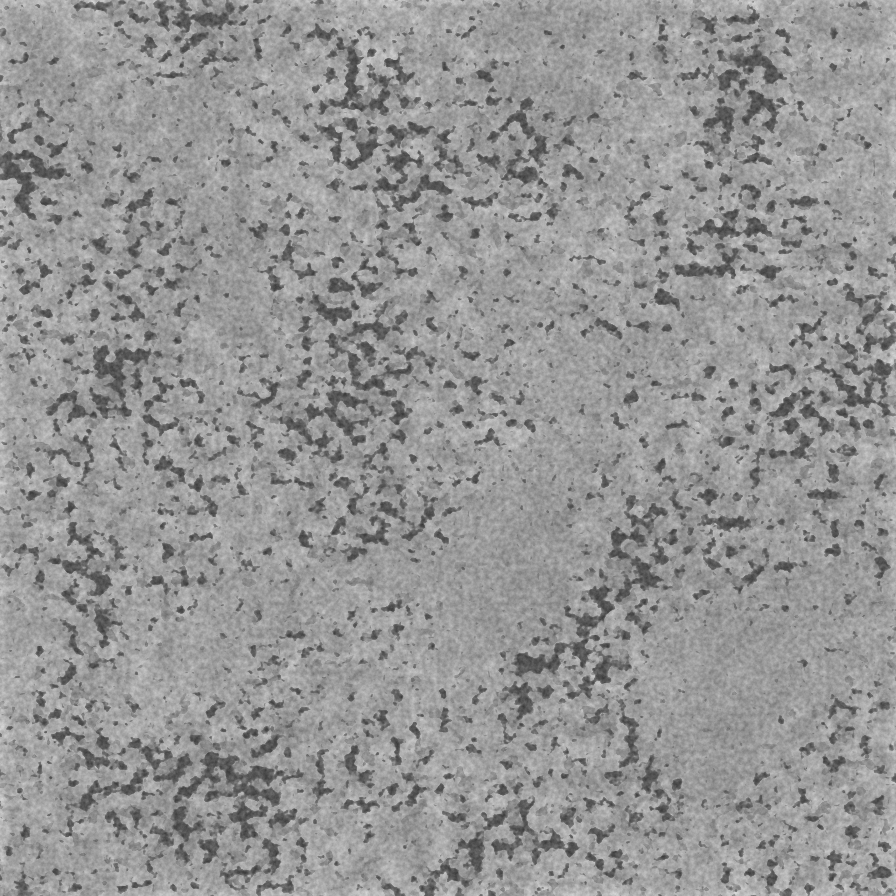
A three.js fragment shader for this texture:

```glsl
varying vec2 vUv;

#define FLECK_SCALE 64.0
#define FLECK_LEVEL 0.26
#define FLECK_SOFTNESS 0.05
#define CLUSTER_SCALE 7.0
#define CLUSTER_PULL 0.5
#define PATCH_SCALE 4.0
#define GRAIN_SCALE 170.0
#define GRAIN_CONTRAST 0.13
#define STONE_GREY 0.637
#define FAINT_GREY 0.53
#define FLECK_EDGE_GREY 0.45
#define FLECK_CORE_GREY 0.33

// Sine-free hash giving a unit gradient per lattice point
vec2 gradientAt(vec2 cell) {
  vec3 p = fract(cell.xyx * vec3(0.1031, 0.1030, 0.0973));
  p += dot(p, p.yzx + 33.33);
  return normalize(fract((p.xx + p.yz) * p.zy) - 0.4999);
}

float gradientNoise(vec2 p) {
  vec2 cell = floor(p);
  vec2 f = p - cell;
  vec2 u = f * f * f * (f * (f * 6.0 - 15.0) + 10.0);
  vec2 right = vec2(1.0, 0.0);
  vec2 up = vec2(0.0, 1.0);
  float low = mix(dot(gradientAt(cell), f),
                  dot(gradientAt(cell + right), f - right), u.x);
  float high = mix(dot(gradientAt(cell + up), f - up),
                   dot(gradientAt(cell + 1.0), f - 1.0), u.x);
  return mix(low, high, u.y);
}

// Three octaves, turned between steps to hide the lattice
float fbm(vec2 p) {
  float sum = 0.0;
  float amplitude = 1.0;
  for (int i = 0; i < 3; i++) {
    sum += amplitude * gradientNoise(p);
    p = mat2(1.6, 1.2, -1.2, 1.6) * p + 17.3;
    amplitude *= 0.5;
  }
  return sum;
}

float above(float level, float field) {
  return smoothstep(level - FLECK_SOFTNESS, level + FLECK_SOFTNESS, field);
}

void main() {
  vec2 stretched = vUv * vec2(0.9, 1.0);

  // Broad structure: fleck clusters and smooth worn patches
  float cluster = CLUSTER_PULL * fbm(vUv * CLUSTER_SCALE + 3.7);
  float worn = smoothstep(0.1, 0.4, fbm(vUv * PATCH_SCALE + 41.2));
  float grain = GRAIN_CONTRAST * fbm(vUv * GRAIN_SCALE + 9.1);

  // Pale ground with clouds and mottling
  float grey = STONE_GREY + 0.05 * fbm(vUv * 5.0 + 71.5);
  grey += 0.11 * (1.0 - 0.5 * worn) * fbm(vUv * 36.0 + 23.8);
  grey -= 0.03 * worn;

  // Faint flecks sunk in the stone
  float faintField = fbm(stretched * FLECK_SCALE * 0.85 + 57.4) + 0.5 * cluster;
  grey = mix(grey, FAINT_GREY, 0.85 * above(0.3 + 0.15 * worn, faintField));

  // Tiny scattered specks
  float speck = above(0.47, gradientNoise(vUv * FLECK_SCALE * 2.0 + 88.6));
  grey = mix(grey, 0.45, 0.8 * speck);

  // Dark flecks, deepest at their cores
  float fleckField = fbm(stretched * FLECK_SCALE + 12.9) + cluster - 0.2 * worn;
  float depth = smoothstep(FLECK_LEVEL, FLECK_LEVEL + 0.22, fleckField);
  float fleckGrey = mix(FLECK_EDGE_GREY, FLECK_CORE_GREY, depth);
  grey = mix(grey, fleckGrey, above(FLECK_LEVEL, fleckField));

  // Pale rim of the slab
  vec2 inset = min(vUv, 1.0 - vUv);
  float rim = 1.0 - smoothstep(0.0, 0.014, min(inset.x, inset.y));
  grey += 0.06 * rim + grain;

  gl_FragColor = vec4(vec3(grey), 1.0);
}
```
